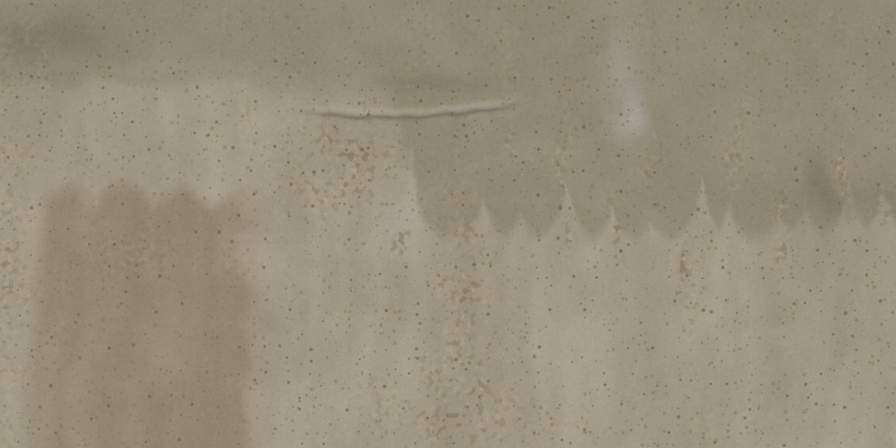
Reproduce this texture procedurally as a WebGL 2 fragment shader.

```glsl
#version 300 es
precision highp float;
// Weathered plaster wall: pale plaster with dripping, spiky upper edges over
// a darker coat, a brown damp patch, crusty stains, a scar and rust specks.
// Layers are masked by warped distances and gradient noise, then mixed in order.

#define DARK_COAT   vec3(0.568, 0.532, 0.458)
#define PLASTER     vec3(0.637, 0.600, 0.527)
#define DAMP        vec3(0.568, 0.517, 0.438)
#define SOOT        vec3(0.440, 0.410, 0.345)
#define CHALK       vec3(0.715, 0.690, 0.645)
#define OCHRE       vec3(0.610, 0.530, 0.390)
#define DRIP_WIDTH  0.088
#define DRIP_HEIGHT 0.15
#define WARP        0.045
#define MOTTLE      0.028
#define GRAIN       0.030
#define SPECK_SHARE 0.22

uniform vec2 u_resolution;
out vec4 fragColor;

vec2 hash2(vec2 cell) {
  vec3 h = fract(cell.xyx * vec3(0.1031, 0.1030, 0.0973));
  h += dot(h, h.yzx + 33.33);
  return fract((h.xx + h.yz) * h.zy);
}

float cornerDot(vec2 cell, vec2 f, vec2 corner) {
  float angle = 6.2832 * hash2(cell + corner).x;
  return dot(vec2(cos(angle), sin(angle)), f - corner);
}

// Gradient noise, about -0.7 to 0.7
float noise(vec2 p) {
  vec2 i = floor(p), f = p - i;
  vec2 u = f * f * f * (f * (f * 6.0 - 15.0) + 10.0);
  return mix(mix(cornerDot(i, f, vec2(0, 0)), cornerDot(i, f, vec2(1, 0)), u.x),
             mix(cornerDot(i, f, vec2(0, 1)), cornerDot(i, f, vec2(1, 1)), u.x), u.y);
}

float fbm(vec2 p) {
  float sum = 0.0, amp = 1.0;
  for (int k = 0; k < 5; k++) {
    sum += amp * noise(p);
    p = mat2(1.6, 1.2, -1.2, 1.6) * p + 17.3;
    amp *= 0.5;
  }
  return sum;
}

float blob(vec2 p, vec2 center, vec2 size) {
  vec2 q = (p - center) / size;
  return exp(-dot(q, q));
}

// Pointed peaks of random height, one per cell along x
float drips(float x, float seed) {
  float cell = floor(x / DRIP_WIDTH), height = 0.0;
  for (float k = -1.0; k <= 1.0; k++) {
    vec2 r = hash2(vec2(cell + k + 20.0, seed));
    float center = (cell + k + 0.2 + 0.6 * r.x) * DRIP_WIDTH;
    height = max(height, (0.25 + 0.75 * r.y) * exp(-4.0 * abs(x - center) / DRIP_WIDTH));
  }
  return height;
}

// Scattered round dots, one candidate per cell
float specks(vec2 p, float density, float seed) {
  vec2 cell = floor(p * density);
  vec2 r = hash2(cell + seed), s = hash2(cell + seed + 51.0);
  float radius = mix(0.0012, 0.0036, s.y * s.y);
  float d = length(p - (cell + 0.2 + 0.6 * r) / density) - radius;
  float aa = 0.7 / u_resolution.y;
  return step(s.x, SPECK_SHARE) * (1.0 - smoothstep(-aa, aa + 0.001, d));
}

void main() {
  vec2 p = gl_FragCoord.xy / u_resolution.y;
  float broad = fbm(p * 3.5), mid = fbm(p * 13.0 + 40.0), fine = noise(p * 75.0);
  vec2 w = p + WARP * vec2(broad, fbm(p * 4.0 + 9.0)) + 0.010 * mid;

  // Plaster below an edge that steps down into drips on the right
  float right = smoothstep(0.80, 0.98, w.x);
  float edge = mix(0.82, 0.46 + DRIP_HEIGHT * drips(p.x + 0.008 * mid, 7.0), right);
  float depth = edge - mix(w.y, p.y + 0.02 * broad + 0.010 * mid, right);
  float soft = mix(0.07, 0.022, right);
  float plaster = smoothstep(-soft, soft, depth);
  vec3 color = mix(DARK_COAT, PLASTER, plaster * (0.88 + 0.25 * broad));

  // Brown damp patch, its top cut by pale runs
  vec2 q = abs(w - vec2(0.32, 0.22)) - vec2(0.24, 0.38);
  float d = length(max(q, 0.0)) + min(max(q.x, q.y), 0.0);
  d += 0.16 * drips(p.x * 0.6, 3.0) * smoothstep(0.30, 0.62, p.y);
  color = mix(color, DAMP, 0.92 * (1.0 - smoothstep(-0.04, 0.03, d)));

  // Vertical washes and mottling
  color += 0.030 * noise(vec2(w.x * 22.0, p.y * 2.5)) * plaster;
  color += MOTTLE * (broad * 0.7 + mid * 0.6);

  // Soot smears and the chalky plume
  float soot = 0.45 * blob(w, vec2(0.10, 0.91), vec2(0.17, 0.06))
             + 0.40 * blob(w, vec2(0.98, 0.805), vec2(0.15, 0.026))
             + 0.50 * blob(w, vec2(1.83, 0.59), vec2(0.03, 0.06))
             + 0.30 * blob(w, vec2(1.95, 0.54), vec2(0.25, 0.035))
             + 0.15 * blob(w, vec2(0.25, 0.825), vec2(0.40, 0.015));
  color = mix(color, SOOT, clamp(soot * (0.9 + 0.6 * mid), 0.0, 0.7));
  float plume = 0.75 * blob(w, vec2(1.40, 0.73), vec2(0.032, 0.055))
              + 0.40 * blob(w, vec2(1.385, 0.85), vec2(0.045, 0.12))
              + 0.25 * blob(w, vec2(0.90, 0.52), vec2(0.06, 0.07));
  color = mix(color, CHALK + vec3(-0.01, 0.0, 0.035), plume * (0.8 + 0.5 * broad));

  // Crusty stains: columns, patches and runs by the drips
  float crust = blob(w, vec2(0.75, 0.64), vec2(0.12, 0.12))
              + blob(w, vec2(1.03, 0.28), vec2(0.045, 0.24))
              + 0.8 * blob(w, vec2(1.00, 0.07), vec2(0.22, 0.07))
              + 0.8 * blob(w, vec2(0.0, 0.38), vec2(0.06, 0.32))
              + 0.6 * blob(w, vec2(0.27, 0.44), vec2(0.10, 0.04));
  float runs = smoothstep(0.12, 0.45, noise(vec2(w.x * 17.0, p.y * 4.0 + 5.0)));
  crust += runs * (0.25 + 0.8 * right * blob(p, vec2(p.x, 0.48), vec2(1.0, 0.18)));
  crust = clamp(crust * (0.75 + 0.9 * mid), 0.0, 1.0);
  float pits = smoothstep(0.08, 0.40, noise(p * 62.0 + 8.0) + 0.25 * mid);
  float flakes = smoothstep(0.10, 0.42, fine + 0.25 * broad);
  color = mix(color, OCHRE, 0.28 * crust * smoothstep(-0.2, 0.5, mid + 0.5 * fine));
  color = mix(color, CHALK, 0.42 * crust * flakes);
  color = mix(color, SOOT, 0.48 * crust * pits);

  // Curved scar: a lit lip above a dark groove
  float lift = p.y - 0.737 - 0.36 * (p.x - 0.87) * (p.x - 0.87) - 0.007 * mid;
  float span = smoothstep(0.65, 0.76, p.x) * (1.0 - smoothstep(1.08, 1.18, p.x));
  color = mix(color, SOOT, 0.65 * span * exp(-pow(lift / 0.005, 2.0)));
  color = mix(color, CHALK * 0.95, 0.50 * span * exp(-pow((lift - 0.014) / 0.008, 2.0)));

  // Rust specks and surface grain
  color = mix(color, SOOT * vec3(0.95, 0.85, 0.72), 0.60 * specks(p, 38.0, 3.0));
  color = mix(color, OCHRE * 0.85, 0.50 * specks(p, 71.0, 29.0));
  color += GRAIN * (0.7 * noise(p * 165.0) + 0.4 * fine);

  fragColor = vec4(clamp(color, 0.0, 1.0), 1.0);
}
```
